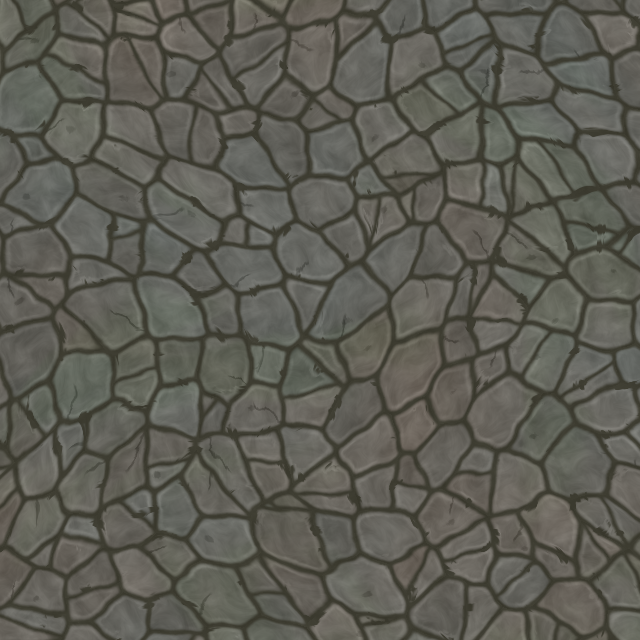
This texture is drawn by a WebGL 1 fragment shader. Its source:

```glsl
precision highp float;
// Worn grey cobblestones with dark, mossy joints, painted softly.
// A weighted cellular pattern gives the stones, some split in two; the distance
// to the joint shapes gaps and pale rims, and layered sines mottle the faces.

uniform vec2 u_resolution;

const float STONES_ACROSS = 13.2;
const float TILT = 0.24;          // slope of the rows, radians
const float JITTER = 0.80;
const float SIZE_SPREAD = 0.34;   // weight range of the cells
const float CORNER_ROUND = 0.07;
const float SPLIT_SHARE = 0.30;   // stones broken in two
const float CRACK_SHARE = 0.22;
const float PIT_SHARE = 0.25;
const float JOINT_INNER = 0.015;
const float JOINT_OUTER = 0.085;
const float RIM_DISTANCE = 0.115;
const float RIM_WIDTH = 0.036;
const float RIM_GAIN = 0.062;
const float FACE_TONE = 0.388;
const float STONE_CONTRAST = 0.055;
const float MOTTLE_CONTRAST = 0.055;
const vec3 TONE_TINT = vec3(0.0, -0.008, -0.033);
const vec3 JOINT_COLOR = vec3(0.238, 0.234, 0.190);
const vec3 WARM_SHIFT = vec3(0.016, -0.004, -0.012);
const vec3 MOSS_SHIFT = vec3(-0.008, 0.008, -0.012);

vec3 hash3(vec2 p) {
  vec3 q = fract(p.xyx * vec3(0.1031, 0.1030, 0.0973));
  q += dot(q, q.yxz + 33.33);
  return fract((q.xxy + q.yzz) * q.zyx);
}

// Layered, turned and warped sines, roughly -1 to 1
float mottle(vec2 p) {
  float sum = 0.0;
  float gain = 0.5;
  for (int i = 0; i < 5; i++) {
    p = mat2(0.8, 0.6, -0.6, 0.8) * p * 1.7 + 1.3;
    p += 0.7 * sin(p.yx * 0.9 + vec2(0.4, 2.1));
    sum += gain * sin(p.x) * sin(p.y);
    gain *= 0.62;
  }
  return sum;
}

float smoothMin(float a, float b, float k) {
  float h = max(k - abs(a - b), 0.0) / k;
  return min(a, b) - 0.25 * k * h * h;
}

// Site position in xy, size weight in z
vec3 stoneSite(vec2 cell) {
  vec3 h = hash3(cell + 50.0);
  return vec3(cell + 0.5 + JITTER * (h.xy - 0.5), SIZE_SPREAD * h.z * h.z);
}

void main() {
  // Tilted, gently bent rows
  vec2 uv = gl_FragCoord.xy / u_resolution.y;
  float c = cos(TILT), s = sin(TILT);
  vec2 p = mat2(c, -s, s, c) * uv * STONES_ACROSS;
  p += 0.35 * sin(p.yx * 0.75 + vec2(0.5, 2.0));
  p += 0.020 * sin(p.yx * 9.0 + 2.0 * sin(p * 4.3));

  // Owning stone
  vec2 home = floor(p), cell = home;
  vec3 site = vec3(0.0);
  float nearest = 1e3;
  for (int y = -2; y <= 2; y++) for (int x = -2; x <= 2; x++) {
    vec2 candidate = home + vec2(x, y);
    vec3 other = stoneSite(candidate);
    vec2 toSite = other.xy - p;
    float power = dot(toSite, toSite) - other.z;
    if (power < nearest) { nearest = power; site = other; cell = candidate; }
  }

  // Distance to the joint, with rounded corners
  float edge = 1.0;
  for (int y = -2; y <= 2; y++) for (int x = -2; x <= 2; x++) {
    if (x == 0 && y == 0) continue;
    vec3 other = stoneSite(cell + vec2(x, y));
    vec2 toOther = other.xy - p;
    float power = dot(toOther, toOther) - other.z;
    float border = 0.5 * (power - nearest) / max(length(other.xy - site.xy), 0.05);
    edge = smoothMin(edge, border, CORNER_ROUND);
  }

  // Split stones
  vec3 trait = hash3(cell + 171.0);
  vec2 local = p - site.xy;
  float angle = 6.2832 * trait.x;
  vec2 along = vec2(cos(angle), sin(angle));
  float across = dot(local, vec2(-along.y, along.x)) + 0.2 * (trait.z - 0.5);
  vec2 id = cell;
  if (trait.y < SPLIT_SHARE) {
    edge = smoothMin(edge, abs(across) + 0.012, CORNER_ROUND);
    id += 0.37 * step(0.0, across);
  }
  vec3 look = hash3(id * 7.0 + 311.0);

  // Chipped edges and painted face
  float grain = mottle(p * 3.2 + look.xy * 40.0);
  float fine = mottle(p * 7.0 + look.yz * 30.0);
  edge -= 0.075 * smoothstep(0.42, 0.75, mottle(p * 2.6 + 9.0)) + 0.012 * fine;
  float tone = FACE_TONE + STONE_CONTRAST * (look.x - 0.5) + MOTTLE_CONTRAST * grain;
  tone += 0.018 * fine + 0.018 * smoothstep(0.08, 0.35, edge);

  // Pale worn rim, uneven along the edge
  float rimOffset = (edge - RIM_DISTANCE) / RIM_WIDTH;
  float rimWear = clamp(0.65 + 0.9 * mottle(p * 1.4 + 4.0), 0.1, 1.3);
  tone += RIM_GAIN * rimWear * exp(-rimOffset * rimOffset);

  // Hairline cracks and small pits
  float hairline = 1.0 - smoothstep(0.008, 0.04, abs(across + 0.10 * grain));
  hairline *= smoothstep(0.0, 0.12, dot(local, along));
  tone -= 0.09 * hairline * step(1.0 - CRACK_SHARE, trait.y);
  float pit = length((local - 0.3 * (look.yz - 0.5)) * vec2(1.0, 1.5)) + 0.07 * fine;
  tone -= 0.06 * (1.0 - smoothstep(0.04, 0.11, pit)) * step(look.z, PIT_SHARE);

  // Colour drift, then joints
  float drift = mottle(p * 0.22 + 3.0);
  vec3 stone = tone + TONE_TINT + WARM_SHIFT * (look.y - 0.5 + drift);
  stone += MOSS_SHIFT * smoothstep(0.0, 0.5, mottle(p * 0.35 + 17.0));
  vec3 joint = JOINT_COLOR + 0.025 * grain;
  float face = smoothstep(JOINT_INNER, JOINT_OUTER, edge);
  gl_FragColor = vec4(mix(joint, stone, face), 1.0);
}
```
